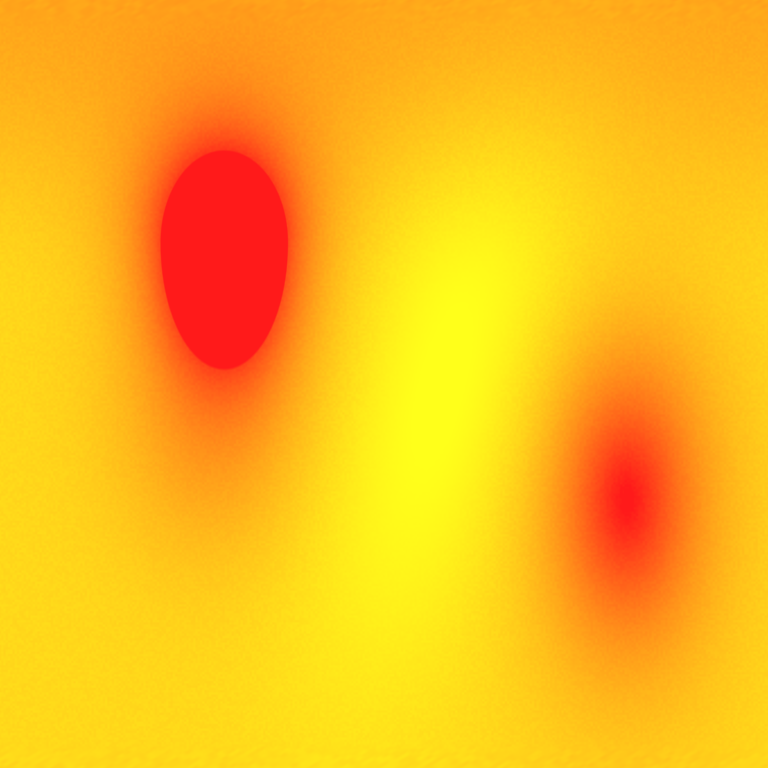
A three.js fragment shader for this background:

```glsl
varying vec2 vUv;

const float RED_LEVEL = 0.10;
const float BLUE_LEVEL = 0.10;

float hash(vec2 p) {
  vec3 q = fract(vec3(p.xyx) * 0.1031);
  q += dot(q, q.yzx + 33.33);
  return fract((q.x + q.y) * q.z);
}

float valueNoise(vec2 p) {
  vec2 cell = floor(p);
  vec2 f = fract(p);
  f = f * f * (3.0 - 2.0 * f);
  float low = mix(hash(cell), hash(cell + vec2(1.0, 0.0)), f.x);
  float high = mix(hash(cell + vec2(0.0, 1.0)), hash(cell + vec2(1.0)), f.x);
  return mix(low, high, f.y);
}

// Radius of an egg, 1.0 on its outline
float eggRadius(vec2 p, vec2 center, float halfWidth, float top, float bottom) {
  vec2 d = p - center;
  return length(d / vec2(halfWidth, d.y > 0.0 ? top : bottom));
}

// Soft elliptical falloff, 1.0 at the center
float glow(vec2 p, vec2 center, vec2 size, float sharpness) {
  return exp(-pow(length((p - center) / size), sharpness));
}

// Bright band leaning to the right
float ridge(vec2 p, float start, float slope, float width) {
  float across = (p.x - start - slope * p.y) / width;
  float along = (p.y - 0.5) / 0.38;
  return exp(-across * across - along * along);
}

// Fine grain, with slanted streaks near the top and bottom
float grain(vec2 p) {
  float fine = valueNoise(p * 340.0) - 0.5;
  vec2 slanted = vec2(p.x + p.y, p.y - 0.6 * p.x) * vec2(75.0, 190.0);
  float streaks = valueNoise(slanted) - 0.5;
  float border = smoothstep(0.455, 0.49, abs(p.y - 0.5));
  return mix(fine * 0.035, streaks * 0.05, border);
}

void main() {
  vec2 p = vUv;

  // Amber at the top, gold below, with a yellow band
  float warmth = mix(0.85, 0.65, smoothstep(0.60, 1.02, p.y));
  warmth += 0.18 * ridge(p, 0.465, 0.24, 0.15);

  // Halo and lower haze around the egg
  float egg = eggRadius(p, vec2(0.292, 0.684), 0.083, 0.120, 0.165);
  warmth -= 0.55 * exp(-1.7 * max(egg - 1.0, 0.0));
  warmth -= 0.11 * glow(p, vec2(0.270, 0.400), vec2(0.12, 0.15), 2.0);

  // Diffuse ember on the right
  warmth -= 0.78 * glow(p, vec2(0.816, 0.349), vec2(0.092, 0.176), 1.4);

  warmth += grain(p) * smoothstep(1.02, 0.85, warmth);

  // Solid egg with a smooth edge
  warmth = mix(RED_LEVEL, warmth, smoothstep(0.985, 1.015, egg));
  gl_FragColor = vec4(1.0, clamp(warmth, RED_LEVEL, 1.0), BLUE_LEVEL, 1.0);
}
```
